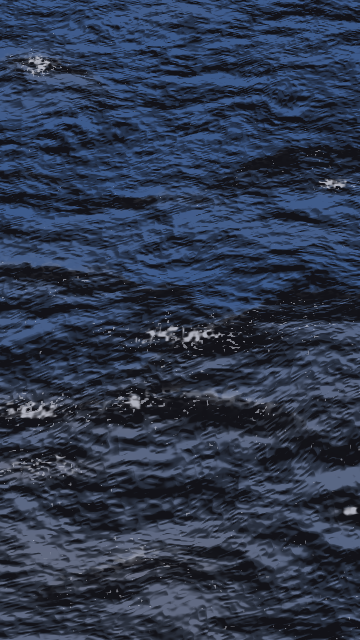
This texture is drawn by a Shadertoy shader. Its source:

```glsl
// Dark choppy sea seen at a slant: blue and fine far off, grey and broad near by.
// Ridged noise slopes shade the chop; curved swells darken the faces below their
// crests; patches of lacy foam, spray on the crests and fine glints lie on top.

const vec3 DARK = vec3(0.070, 0.072, 0.095);
const vec3 MID_BLUE = vec3(0.145, 0.200, 0.300);
const vec3 LIGHT_BLUE = vec3(0.240, 0.355, 0.550);
const vec3 MID_GREY = vec3(0.165, 0.185, 0.230);
const vec3 LIGHT_GREY = vec3(0.400, 0.425, 0.505);
const vec3 FOAM_WHITE = vec3(0.760, 0.770, 0.820);

// Swells: crest centre, half width, face height; then the tilt of each crest
const int SWELLS = 8;
const vec4 SWELL[SWELLS] = vec4[SWELLS](
    vec4(0.08, 0.905, 0.09, 0.050), vec4(0.48, 0.765, 0.13, 0.070),
    vec4(0.24, 0.700, 0.11, 0.030), vec4(0.10, 0.590, 0.24, 0.085),
    vec4(0.42, 0.530, 0.20, 0.140), vec4(0.30, 0.390, 0.17, 0.080),
    vec4(0.20, 0.125, 0.12, 0.045), vec4(0.03, 0.735, 0.10, 0.030));
const float TILT[SWELLS] = float[SWELLS](-0.25, 0.12, 0.0, -0.08, 0.24, -0.05, 0.12, -0.1);

// Foam patches: centre and radii
const int PATCHES = 7;
const vec4 PATCH[PATCHES] = vec4[PATCHES](
    vec4(0.055, 0.360, 0.095, 0.032), vec4(0.070, 0.270, 0.090, 0.026),
    vec4(0.210, 0.375, 0.034, 0.026), vec4(0.520, 0.713, 0.045, 0.014),
    vec4(0.545, 0.200, 0.030, 0.020), vec4(0.060, 0.898, 0.034, 0.024),
    vec4(0.270, 0.475, 0.130, 0.026));

float hash(vec2 p) {
    return fract(sin(dot(p, vec2(127.1, 311.7))) * 43758.5453);
}

float noise(vec2 p) {
    vec2 i = floor(p), f = fract(p);
    f = f * f * (3.0 - 2.0 * f);
    return mix(mix(hash(i), hash(i + vec2(1, 0)), f.x),
               mix(hash(i + vec2(0, 1)), hash(i + vec2(1, 1)), f.x), f.y);
}

vec2 rotate(vec2 p, float a) {
    return vec2(cos(a) * p.x - sin(a) * p.y, sin(a) * p.x + cos(a) * p.y);
}

float ridge(vec2 p) {
    return 1.0 - abs(2.0 * noise(p) - 1.0);
}

// Signed light on the chop: bright behind each crest, dark in front
float chop(vec2 q) {
    vec2 freq = vec2(4.5, 15.0);
    float light = 0.0, weight = 0.52, turn = 0.12;
    for (int i = 0; i < 6; i++) {
        vec2 s = rotate(q, turn) * freq + float(i) * 17.3;
        vec2 e = vec2(0.06, 0.25);
        light += weight * (ridge(s - e) - ridge(s + e));
        freq *= vec2(1.72, 1.62);
        weight *= 0.97;
        turn = -turn * 1.15;
    }
    return light;
}

// x: shaded face under the crest, y: thin lip along it
vec2 swell(vec2 p, vec4 shape, float tilt, float wobble) {
    float dx = p.x - shape.x;
    float crest = shape.y + tilt * dx - 0.2 * dx * dx / shape.z + wobble;
    float below = crest - p.y;
    float span = exp(-pow(dx / shape.z, 4.0));
    float face = smoothstep(-0.003, 0.008, below) * smoothstep(shape.w, 0.0, below);
    return span * vec2(face, exp(-abs(below) / 0.008));
}

float patchMask(vec2 p, vec4 shape) {
    vec2 d = (p - shape.xy) / shape.zw;
    return exp(-dot(d, d));
}

// Pinpoint flecks: only the peaks of fine noise, kept in loose clusters
float glints(vec2 p, float density) {
    float fine = noise(p * vec2(190.0, 260.0)) * (0.7 + 0.3 * noise(p * vec2(35.0, 60.0)));
    return smoothstep(0.0, 0.12, fine - 0.86 + 0.38 * density);
}

vec3 ramp(float t, vec3 mid, vec3 light) {
    return mix(mix(DARK, mid, smoothstep(0.10, 0.50, t)), light, smoothstep(0.50, 1.00, t));
}

void mainImage(out vec4 fragColor, in vec2 fragCoord) {
    vec2 p = fragCoord / iResolution.y;

    // Perspective, leaning with the main wave, and a gentle warp
    float depth = 0.95 - 0.45 * p.y;
    vec2 q = vec2((p.x - 0.28) / depth, -log(depth) / 0.45);
    q.y -= 0.18 * p.x * exp(-pow((p.y - 0.43) / 0.18, 2.0));
    q += 0.03 * (vec2(noise(q * vec2(6.0, 9.0)), noise(q * vec2(7.0, 10.0) + 40.0)) - 0.5);

    // Gather the swells and foam patches
    float wobble = 0.022 * (noise(p * vec2(18.0, 9.0)) - 0.5) + 0.010 * (noise(p * 70.0) - 0.5);
    vec2 wave = vec2(0.0);
    for (int i = 0; i < SWELLS; i++) wave = max(wave, swell(p, SWELL[i], TILT[i], wobble));
    float foam = 0.0;
    for (int i = 0; i < PATCHES; i++) foam = max(foam, patchMask(p, PATCH[i]));

    // Water tone and colour
    float broad = noise(q * vec2(3.0, 8.0) + 9.0) - 0.5;
    float tone = 0.57 + 1.0 * chop(q) + 0.45 * broad - 0.55 * wave.x + 0.12 * wave.y;
    tone += 0.12 * smoothstep(0.55, 1.0, p.y) - 0.10 * smoothstep(0.25, 0.0, p.y);
    float grey = 0.75 * smoothstep(0.58, 0.32, p.y) + 0.4 * wave.x + 0.5 * foam + 0.4 * broad;
    grey = clamp(grey, 0.0, 1.0);
    vec3 col = ramp(tone, mix(MID_BLUE, MID_GREY, grey), mix(LIGHT_BLUE, LIGHT_GREY, grey));

    // Lacy foam, broken lips and glints
    float lace = 0.35 * noise(q * vec2(22.0, 60.0)) + 0.30 * ridge(q * vec2(60.0, 110.0))
               + 0.35 * noise(q * vec2(120.0, 190.0));
    float cover = smoothstep(0.57, 0.70, 0.40 * foam + 0.46 * lace);
    cover = max(cover, 0.6 * wave.y * smoothstep(0.50, 0.70, lace) * grey);
    float sparkle = glints(q, 0.25 * wave.x + 0.55 * foam + 0.15 * grey);
    col = mix(col, FOAM_WHITE, max(0.9 * cover, 0.6 * sparkle));

    fragColor = vec4(col, 1.0);
}
```
